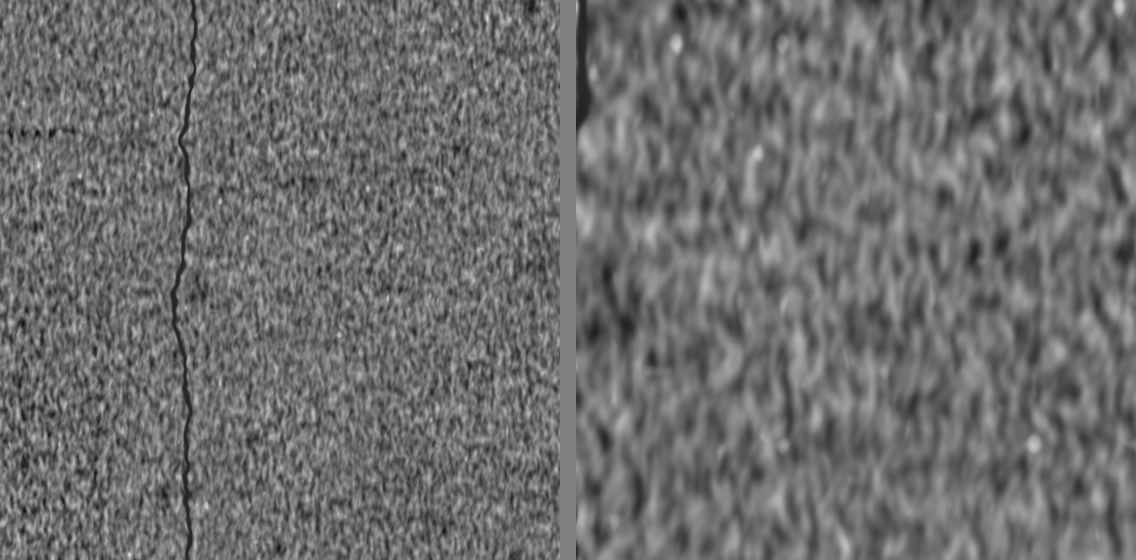
Left, the full canvas; right, a detail of the centre.
Reproduce this texture procedurally as a Shadertoy shader.

```glsl
const float BASE_GREY = 0.43;
const float CRACK_GREY = 0.13;

float hash(vec2 p) {
    uvec2 q = uvec2(ivec2(p)) * uvec2(1597334673u, 3812015801u);
    uint n = (q.x ^ q.y) * 1597334673u;
    n = (n ^ (n >> 15)) * 2246822519u;
    return float((n ^ (n >> 13)) >> 8) / 16777216.0;
}

float cornerSlope(vec2 cell, vec2 offset) {
    float angle = 6.28318 * hash(cell);
    return dot(vec2(cos(angle), sin(angle)), offset);
}

// Gradient noise, centred on zero
float noise(vec2 p) {
    vec2 i = floor(p), f = p - i;
    vec2 u = f * f * f * (f * (f * 6.0 - 15.0) + 10.0);
    vec2 e = vec2(0.0, 1.0);
    float low = mix(cornerSlope(i, f), cornerSlope(i + e.yx, f - e.yx), u.x);
    float high = mix(cornerSlope(i + e, f - e), cornerSlope(i + 1.0, f - 1.0), u.x);
    return mix(low, high, u.y);
}

vec2 tilt(vec2 p, float angle) {
    float c = cos(angle), s = sin(angle);
    return vec2(c * p.x - s * p.y, s * p.x + c * p.y);
}

float bump(float x, float centre, float width) {
    float d = (x - centre) / width;
    return exp(-d * d);
}

// Upright grains, slightly bent and tilted
float grain(vec2 p) {
    vec2 bent = p + vec2(0.004 * noise(p * vec2(24.0, 34.0) + 60.0), 0.0);
    float coarse = noise(tilt(bent, 0.06) * vec2(88.0, 39.0) + 11.0);
    float medium = noise(tilt(bent, -0.09) * vec2(118.0, 54.0) + 213.0);
    float fine = noise(tilt(bent, 0.12) * vec2(165.0, 84.0) + 417.0);
    return 0.24 * coarse + 0.23 * medium + 0.15 * fine;
}

float crackPath(float y) {
    float bends = 0.335 - 0.026 * bump(y, 0.45, 0.085) - 0.011 * bump(y, 0.745, 0.04);
    float drift = 0.015 * smoothstep(0.76, 0.95, y);
    float jitter = 0.010 * noise(vec2(y * 19.0, 3.5)) + 0.007 * noise(vec2(y * 48.0, 8.5));
    return bends + drift + jitter;
}

float crackMask(vec2 p, float halfWidth) {
    float width = halfWidth * (1.0 + 0.9 * noise(vec2(p.y * 42.0, 21.5)));
    float d = abs(p.x - crackPath(p.y));
    return 1.0 - smoothstep(width * 0.4, width * 1.8, d);
}

// Broken dark pits along a line; across is the distance from it
float pits(vec2 p, float across, float width) {
    float broken = smoothstep(-0.18, 0.3, noise(p * vec2(80.0, 46.0) + 91.0));
    return broken * bump(across, 0.0, width);
}

// Sparse small stains, at most one per cell
float stains(vec2 p, float cells, float share) {
    vec2 home = floor(p * cells);
    float mask = 0.0;
    for (int k = 0; k < 9; k++) {
        vec2 cell = home + vec2(k % 3 - 1, k / 3 - 1);
        vec2 centre = cell + vec2(hash(cell + 31.0), hash(cell + 67.0));
        float radius = mix(0.07, 0.15, hash(cell + 103.0));
        float d = length((p * cells - centre) * vec2(1.0, 0.75));
        mask = max(mask, step(hash(cell + 151.0), share) * bump(d, 0.0, radius));
    }
    return mask;
}

void mainImage(out vec4 fragColor, in vec2 fragCoord) {
    vec2 p = fragCoord / iResolution.xy;

    // Grain contrast rises in the lower left
    float roughness = 1.05 + 0.25 * noise(p * 7.0 + 5.0);
    roughness += 0.22 * (1.0 - smoothstep(0.1, 0.35, p.x)) * (1.0 - smoothstep(0.3, 0.6, p.y));
    float mottle = 0.05 * noise(p * 5.0 + 40.0) + 0.07 * noise(p * vec2(24.0, 17.0) + 80.0);
    float grey = BASE_GREY + mottle + roughness * grain(p);

    // Scattered bright chips
    float chips = noise(p * vec2(80.0, 46.0) + 333.0);
    grey += 0.22 * smoothstep(0.38, 0.65, chips);

    // Stains and the blot in the upper right corner
    float blot = bump(length((p - vec2(0.945, 0.99)) * vec2(1.0, 0.55)), 0.0, 0.014);
    grey -= 0.14 * stains(p, 8.0, 0.22) + 0.25 * blot;

    // Short level crack and faint upright seams on the left
    float level = pits(p, p.y - 0.757 - 0.06 * p.x, 0.009);
    grey -= 0.34 * level * (1.0 - smoothstep(0.08, 0.22, p.x));
    float sway = 0.012 * noise(vec2(p.y * 12.0, 50.5));
    float seamSpan = smoothstep(0.0, 0.08, p.y) * (1.0 - smoothstep(0.4, 0.54, p.y));
    float seams = pits(p, p.x - 0.175 - sway, 0.008) + 0.6 * pits(p, p.x - 0.04 + sway, 0.008);
    grey -= 0.22 * seams * seamSpan;

    // Main crack with a pale right lip
    grey += 0.07 * bump(p.x - crackPath(p.y), 0.011, 0.005);
    grey = mix(grey, CRACK_GREY, 0.92 * crackMask(p, 0.0036));

    fragColor = vec4(vec3(clamp(grey, 0.08, 0.9)), 1.0);
}
```
